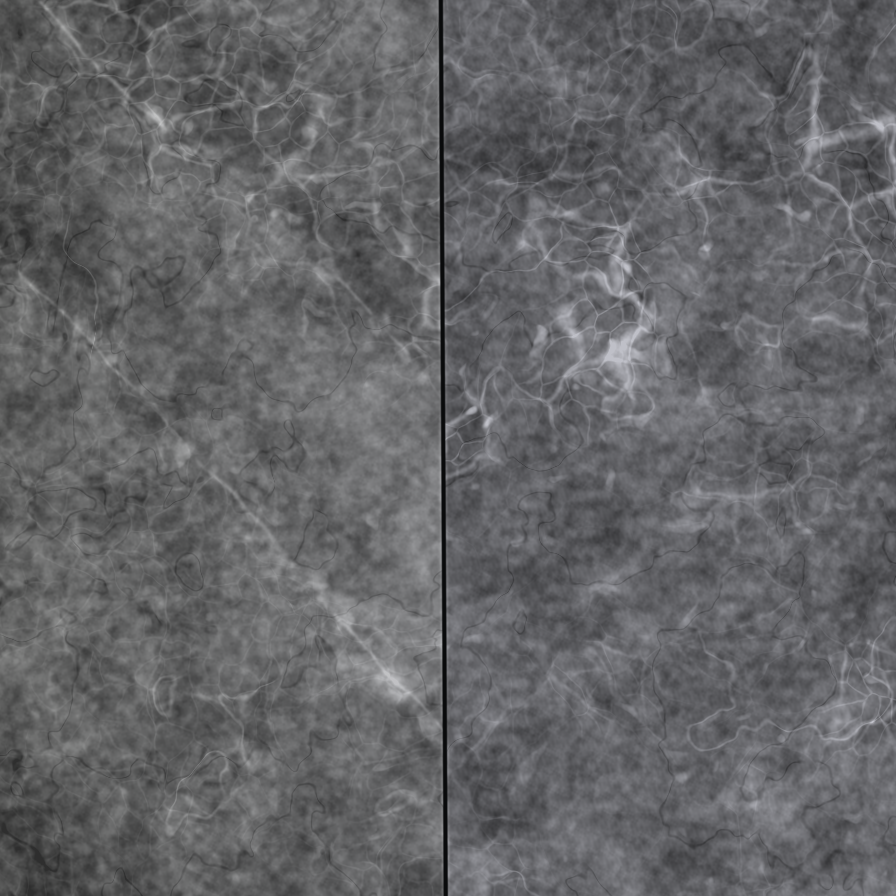
Write a Shadertoy shader that draws this texture.

```glsl
const vec3 COOL_GREY = vec3(0.985, 0.99, 1.03);
const vec3 WARM_GREY = vec3(1.0, 1.005, 1.0);
const vec3 JOINT_DARK = vec3(0.035, 0.04, 0.045);

float hash(vec2 p) {
    return fract(sin(dot(p, vec2(127.1, 311.7))) * 43758.5453);
}

float noise(vec2 p) {
    vec2 i = floor(p), f = fract(p);
    f = f * f * (3.0 - 2.0 * f);
    return mix(mix(hash(i), hash(i + vec2(1, 0)), f.x),
               mix(hash(i + vec2(0, 1)), hash(i + vec2(1, 1)), f.x), f.y);
}

float fbm(vec2 p, int octaves) {
    float sum = 0.0, amp = 0.5, total = 0.0;
    for (int i = 0; i < octaves; i++) {
        sum += amp * noise(p);
        total += amp;
        amp *= 0.55;
        p = mat2(1.6, 1.2, -1.2, 1.6) * p + 3.7;
    }
    return sum / total;
}

vec2 warp(vec2 p, int octaves) {
    return vec2(fbm(p, octaves), fbm(p + 19.3, octaves)) - 0.5;
}

// Thin winding line along the middle contour of a noise field
float hairline(vec2 p, float width) {
    return 1.0 - smoothstep(0.0, width, abs(fbm(p, 4) - 0.5));
}

// Network of cell borders
float crackle(vec2 p, float width) {
    vec2 cell = floor(p);
    float nearest = 9.0, second = 9.0;
    for (int y = -1; y <= 1; y++)
    for (int x = -1; x <= 1; x++) {
        vec2 c = cell + vec2(x, y);
        float d = length(c + vec2(hash(c), hash(c + 41.7)) - p);
        second = min(second, max(nearest, d));
        nearest = min(nearest, d);
    }
    return 1.0 - smoothstep(0.0, width, second - nearest);
}

// Signed distance to the line through a and b, positive on its left
float lineSide(vec2 p, vec2 a, vec2 b) {
    vec2 dir = normalize(b - a);
    return dot(p - a, vec2(-dir.y, dir.x));
}

float bell(float x, float width) {
    return exp(-x * x / (width * width));
}

// Large and small clouds with fine grain
float stoneTone(vec2 p, vec2 q) {
    return 0.385 + 0.20 * (fbm(q * 4.0, 5) - 0.5)
                 + 0.25 * (fbm(q * 20.0, 4) - 0.5)
                 + 0.24 * (fbm(p * 95.0, 3) - 0.5);
}

// Pale hairlines, crackle and flecks, gathered where density is high
float paleVeins(vec2 q, float density) {
    float patches = smoothstep(0.38, 0.68, fbm(q * 7.0 + 5.0, 3));
    float thick = 0.05 + 0.16 * patches * density;
    float web = crackle(q * 13.0, thick) * (0.15 + patches);
    float fineWeb = crackle(q * 34.0 + 8.0, 0.15) * patches;
    float hairs = hairline(q * 5.0, 0.011) * smoothstep(0.4, 0.6, noise(q * 9.0));
    float flecks = smoothstep(0.70, 0.88, fbm(q * 48.0, 2));
    return 0.19 * web * density + 0.10 * fineWeb * (0.2 + density)
         + 0.10 * hairs + 0.13 * flecks * (0.3 + density);
}

// Straight diagonal fracture: pale broken core with a mottled dark flank
float fracture(vec2 p, float d, float darkness) {
    float broken = smoothstep(0.35, 0.65, fbm(p * 24.0, 3));
    float core = bell(d, 0.0025) * broken;
    float halo = bell(d, 0.022) * smoothstep(0.48, 0.7, fbm(p * 42.0, 3));
    float flank = bell(d - 0.045, 0.055) * fbm(p * 14.0, 4);
    return 0.13 * core + 0.13 * halo - darkness * flank;
}

void mainImage(out vec4 fragColor, in vec2 fragCoord) {
    vec2 uv = fragCoord / iResolution.xy;
    float pixel = 1.0 / iResolution.x;

    // Two slabs beside a slightly leaning joint
    float jointDist = uv.x - mix(0.4975, 0.492, uv.y);
    float slab = step(0.0, jointDist);
    vec2 p = uv + slab * vec2(7.3, 2.9);
    vec2 q = p + 0.11 * warp(p * 5.0, 4) + 0.022 * warp(p * 26.0, 3);
    vec2 bent = uv + 0.035 * warp(p * 7.0, 4);

    // Vein clusters: rising band and lower corner on the right slab
    float band = bell(lineSide(bent, vec2(0.52, 0.54), vec2(0.98, 0.86)), 0.10);
    float corner = bell(length(bent - vec2(0.98, 0.28)), 0.17);
    float upperCrack = lineSide(bent, vec2(0.07, 0.97), vec2(0.49, 0.57));
    float lowerCrack = lineSide(bent, vec2(0.0, 0.73), vec2(0.42, 0.27));
    float density = mix(0.2 + 0.5 * bell(upperCrack - 0.04, 0.10),
                        0.38 + 0.8 * band + 0.45 * corner, slab);

    float tone = stoneTone(p, q) + paleVeins(q, density);
    tone -= 0.07 * hairline(q * 9.0 + 31.0, 0.016);
    tone += (1.0 - slab) * (fracture(p, upperCrack, 0.13) + fracture(p, lowerCrack, 0.02));

    // Broad light falloff across each slab
    float leftLight = 0.055 * bell(uv.y - 0.38, 0.25) - 0.03 + 0.05 * uv.x;
    float rightLight = 0.07 * (0.55 - uv.y) + 0.09 * (uv.x - 0.65);
    tone += mix(leftLight, rightLight, slab);

    vec3 color = clamp(tone, 0.18, 0.76) * mix(WARM_GREY, COOL_GREY, max(slab, uv.x));

    // Joint with a faint polished edge
    color += 0.06 * bell(abs(jointDist) - 0.0035, 0.0015);
    float joint = 1.0 - smoothstep(0.0023 - pixel, 0.0023 + pixel, abs(jointDist));
    fragColor = vec4(mix(color, JOINT_DARK, joint), 1.0);
}
```
